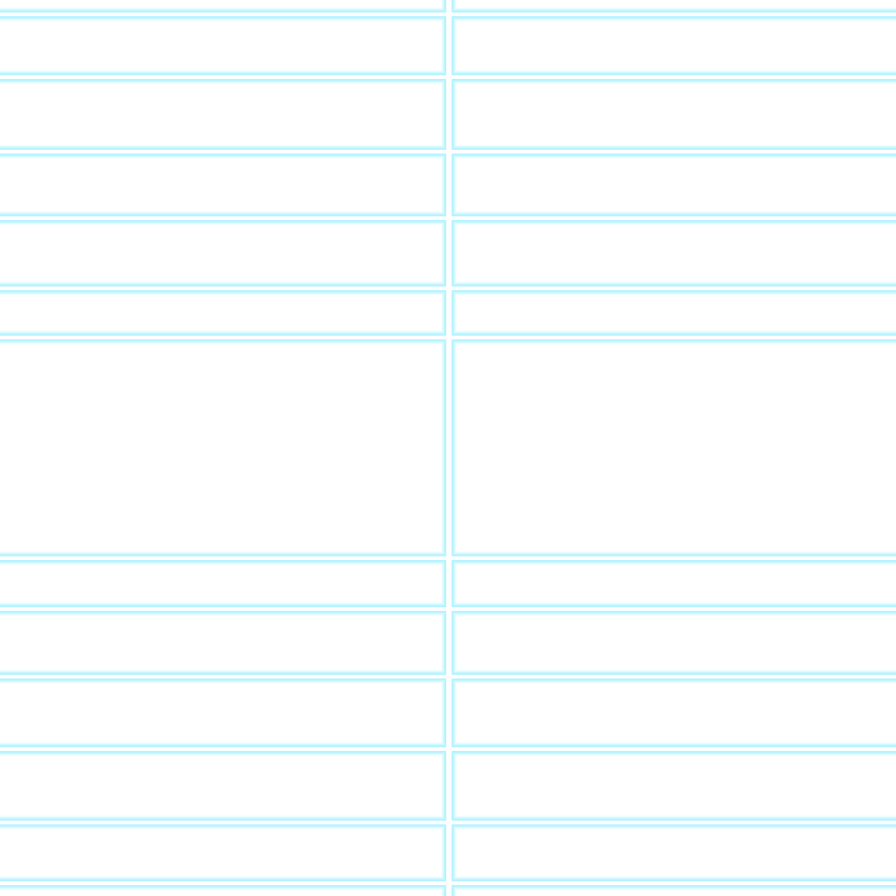
Write a three.js fragment shader that draws this pattern.

```glsl
varying vec2 vUv;

const vec3 PAPER = vec3(1.0);
const vec3 GLOW_CYAN = vec3(0.68, 0.95, 1.0);
const float GLOW_REACH = 0.0066;
const float EDGE_SOFTNESS = 0.0008;

// Distance to the nearest of three parallel lines
float nearestOfThree(float p, vec3 lines) {
  vec3 d = abs(vec3(p) - lines);
  return min(d.x, min(d.y, d.z));
}

// Distance to six lines on one side of the middle
float nearestRow(float height, vec3 innerRows, vec3 outerRows) {
  return min(nearestOfThree(height, innerRows), nearestOfThree(height, outerRows));
}

// Zero inside the bright core, one outside it
float coreMask(float d, float halfWidth) {
  return smoothstep(halfWidth - EDGE_SOFTNESS, halfWidth + EDGE_SOFTNESS, d);
}

// Halo strongest at the core edge, fading outwards
float halo(float d, float halfWidth) {
  return 1.0 - smoothstep(halfWidth, halfWidth + GLOW_REACH, d);
}

void main() {
  // Rows measured up and down from the middle
  float height = vUv.y - 0.5;
  float upper = nearestRow(height, vec3(0.1233, 0.1782, 0.2565), vec3(0.3307, 0.4140, 0.4840));
  float lower = nearestRow(-height, vec3(0.1230, 0.1797, 0.2552), vec3(0.3360, 0.4180, 0.4857));
  float row = min(upper, lower);
  float column = abs(vUv.x - 0.5010);

  // White cores cut through the joined halos
  float rowCore = 0.0021;
  float columnCore = 0.0030;
  float glow = max(halo(row, rowCore), halo(column, columnCore));
  glow *= coreMask(row, rowCore) * coreMask(column, columnCore);

  gl_FragColor = vec4(mix(PAPER, GLOW_CYAN, glow), 1.0);
}
```
